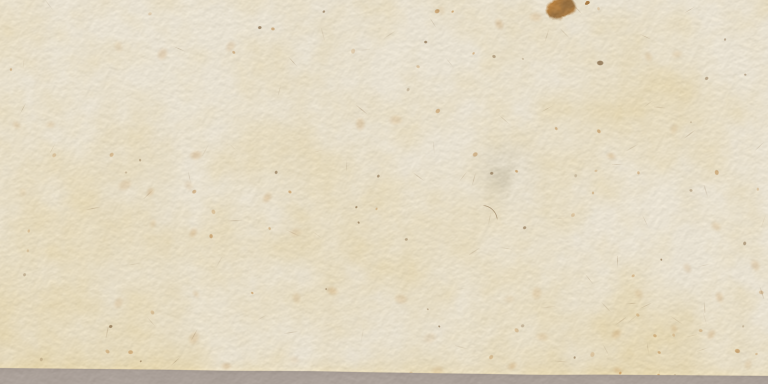
Give the GLSL for this texture, as a WebGL 1 fragment shader.

```glsl
precision highp float;

uniform vec2 u_resolution;

const vec3 CREAM = vec3(0.910, 0.882, 0.818);
const vec3 OCHRE = vec3(0.882, 0.820, 0.660);
const vec3 RUST = vec3(0.70, 0.47, 0.20);
const vec3 UMBER = vec3(0.46, 0.34, 0.20);
const vec3 SMUDGE = vec3(0.76, 0.73, 0.65);
const vec3 BACKING = vec3(0.672, 0.632, 0.602);

float hash(vec2 p) {
  vec3 q = fract(p.xyx * 0.1031);
  q += dot(q, q.yzx + 33.33);
  return fract((q.x + q.y) * q.z);
}

float noise(vec2 p) {
  vec2 i = floor(p);
  vec2 f = fract(p);
  f = f * f * (3.0 - 2.0 * f);
  float low = mix(hash(i), hash(i + vec2(1.0, 0.0)), f.x);
  float high = mix(hash(i + vec2(0.0, 1.0)), hash(i + 1.0), f.x);
  return mix(low, high, f.y);
}

float fbm(vec2 p) {
  float sum = 0.0;
  float amp = 0.5;
  for (int i = 0; i < 5; i++) {
    sum += amp * noise(p);
    p = mat2(1.6, 1.2, -1.2, 1.6) * p + 7.3;
    amp *= 0.5;
  }
  return sum / 0.97;
}

// Soft round patch, 1 at the centre.
float glow(vec2 p, vec2 center, vec2 size) {
  vec2 d = (p - center) / size;
  return exp(-dot(d, d));
}

// Filled ellipse with an edge of the given softness.
float spot(vec2 p, vec2 center, vec2 size, float soft) {
  float d = (length((p - center) / size) - 1.0) * min(size.x, size.y);
  return 1.0 - smoothstep(-soft, soft, d);
}

float aging(vec2 p) {
  return glow(p, vec2(1.70, 0.13), vec2(0.22, 0.13));
}

// One randomly turned speck in some cells; aged areas hold more.
float specks(vec2 p, float cells, float chance, vec2 size, float soft) {
  vec2 id = floor(p * cells);
  vec2 seed = id + cells * 3.0;
  float present = step(hash(seed), chance * (1.0 + 4.0 * aging((id + 0.5) / cells)));
  vec2 center = (id + 0.3 + 0.4 * vec2(hash(seed + 17.0), hash(seed + 41.0))) / cells;
  float a = 6.2832 * hash(seed + 73.0);
  vec2 q = mat2(cos(a), -sin(a), sin(a), cos(a)) * (p - center);
  float grow = 0.6 + 0.7 * hash(seed + 97.0);
  return present * spot(q, vec2(0.0), size * grow, soft) * (0.35 + 0.65 * hash(seed + 131.0));
}

// Relief of the paper surface, lit from the upper left.
float relief(vec2 p, float scale) {
  vec2 q = mat2(0.9, 0.35, -0.45, 1.0) * p * scale;
  return noise(q) - noise(q + vec2(-0.45, 0.6));
}

float hair(vec2 p, vec2 center, float radius, float soft) {
  vec2 q = p - center;
  float line = 1.0 - smoothstep(0.0, soft, abs(length(q) - radius));
  return line * smoothstep(0.0, 0.01, q.x) * smoothstep(0.0, 0.01, q.y);
}

void main() {
  vec2 p = gl_FragCoord.xy / u_resolution.y;
  float px = 1.0 / u_resolution.y;
  float soft = 0.75 * px;
  float mottle = fbm(p * 14.0 + 31.0);
  float grain = relief(p, 105.0) + 0.6 * relief(p + 5.0, 190.0);

  // Uneven yellowing
  float edge = mix(0.040, 0.019, p.x * 0.5) + 0.004 * (noise(vec2(p.x * 5.0, 2.0)) - 0.5);
  float tone = 0.20 + 0.75 * (fbm(p * 2.6 + 11.0) - 0.5) + 0.75 * (mottle - 0.5);
  tone += 0.50 * aging(p) + 0.30 * glow(p, vec2(1.77, 0.70), vec2(0.20, 0.17));
  tone += 0.22 * glow(p, vec2(0.80, 0.64), vec2(0.16, 0.12));
  tone += 0.22 * glow(p, vec2(0.05, 0.20), vec2(0.20, 0.14));
  tone += 0.20 * glow(p, vec2(0.90, 0.33), vec2(0.22, 0.16));
  tone += 0.50 * exp(-max(p.y - edge, 0.0) / 0.035);
  vec3 paper = mix(CREAM, OCHRE, clamp(tone, 0.0, 1.35));

  // Laid lines and smudge
  paper += 0.010 * (noise(vec2(p.x * 55.0, p.y * 2.0)) - 0.5);
  float smudge = glow(p, vec2(1.32, 0.55), vec2(0.055, 0.06));
  paper = mix(paper, SMUDGE, smudge * clamp(1.6 * mottle - 0.35, 0.0, 0.6));

  // Foxing, specks and fibres
  paper = mix(paper, RUST, 0.22 * specks(p, 11.0, 0.14, vec2(0.012, 0.009), 0.007));
  paper = mix(paper, RUST, 0.55 * specks(p, 19.0, 0.06, vec2(0.005, 0.004), soft));
  paper = mix(paper, UMBER, 0.65 * specks(p + 3.0 / 23.0, 23.0, 0.035, vec2(0.0035, 0.003), soft));
  paper = mix(paper, UMBER, 0.25 * specks(p, 27.0, 0.05, vec2(0.008, 0.001), soft));
  paper = mix(paper, UMBER, 0.40 * hair(p, vec2(1.255, 0.425), 0.040, px));
  paper = mix(paper, UMBER, 0.65 * spot(p, vec2(1.563, 0.836), vec2(0.008, 0.006), soft));

  // Rust stain at the top
  vec2 w = p + 0.022 * (vec2(fbm(p * 28.0), fbm(p * 28.0 + 9.0)) - 0.5);
  float stain = max(spot(w, vec2(1.465, 0.982), vec2(0.034, 0.024), 0.005),
                    spot(w, vec2(1.448, 0.965), vec2(0.020, 0.015), 0.005));
  stain = max(stain, spot(w, vec2(1.528, 0.997), vec2(0.007, 0.006), soft));
  paper = mix(paper, mix(RUST, UMBER, clamp(2.5 * mottle - 1.1, 0.0, 0.6)), 0.9 * stain);
  paper += 0.036 * grain;

  // Lower paper edge over the grey backing
  float rim = p.y - edge;
  paper += 0.025 * exp(-abs(rim - 0.004) / 0.004);
  vec3 backing = BACKING + 0.025 * grain + 0.03 * (mottle - 0.5);
  backing -= 0.035 * exp(min(rim, 0.0) / 0.006);
  gl_FragColor = vec4(mix(backing, paper, smoothstep(-soft, soft, rim)), 1.0);
}
```
